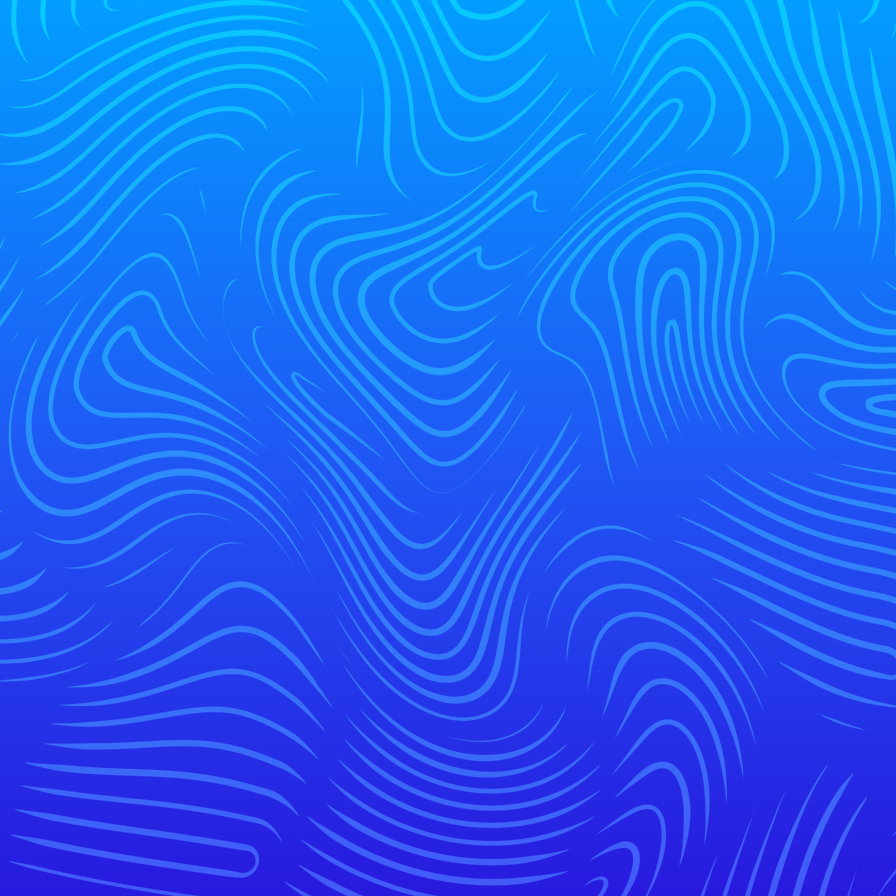
This pattern is drawn by a WebGL 1 fragment shader. Its source:

```glsl
precision highp float;
// Tapered hairpin and swirl strokes in fanned patches over a vertical blue gradient.

uniform vec2 u_resolution;

const float TAU = 6.2831853;
const float PATCHES = 3.2;        // patches across the canvas
const float LINE_SPACING = 0.0305;
const float THIN = 0.0023;        // stroke half widths
const float THICK = 0.0040;

float hash(vec2 p) {
  vec3 q = fract(vec3(p.xyx) * 0.1031);
  q += dot(q, q.yzx + 33.33);
  return fract((q.x + q.y) * q.z);
}

vec2 hash2(vec2 p) {
  return vec2(hash(p + 11.7), hash(p + 47.3));
}

mat2 rotation(float angle) {
  float c = cos(angle), s = sin(angle);
  return mat2(c, s, -s, c);
}

// Twists the plane around a few evenly scattered centres.
vec2 swirl(vec2 p) {
  float turn = 1.35;
  for (int i = 1; i <= 6; i++) {
    vec2 centre = fract(vec2(0.7549, 0.5698) * float(i) + 0.12);
    vec2 d = p - centre;
    p = centre + rotation(turn * exp(-dot(d, d) / 0.036)) * d;
    turn = -turn;
  }
  return p;
}

vec2 patchCentre(vec2 id) {
  return id + 0.12 + 0.76 * hash2(id);
}

// Nearest patch: id in xy, distance to its border in z.
vec3 nearestPatch(vec2 p) {
  vec2 base = floor(p), id = base;
  float first = 9.0, second = 9.0;
  for (int y = -1; y <= 1; y++) {
    for (int x = -1; x <= 1; x++) {
      vec2 candidate = base + vec2(float(x), float(y));
      float d = distance(p, patchCentre(candidate));
      if (d < first) {
        second = first;
        first = d;
        id = candidate;
      } else {
        second = min(second, d);
      }
    }
  }
  return vec3(id, 0.5 * (second - first));
}

// Counts nested hairpins with round tips outward from a bent ray in the patch.
float strokePhase(vec2 p, vec2 id) {
  vec2 offset = (hash2(id + 5.0) - 0.5) * 0.22;
  vec2 q = swirl(p) - patchCentre(id) / PATCHES - offset;
  q = rotation(TAU * hash(id + 23.0)) * q;
  float ahead = max(q.x, 0.0);
  q.y += (hash(id + 31.0) - 0.5) * 5.0 * ahead * ahead;
  return length(vec2(min(q.x, 0.0), q.y)) / LINE_SPACING;
}

// Ink coverage of the tapered strokes.
float strokes(vec2 p, float pixel) {
  vec3 cell = nearestPatch(swirl(p) * PATCHES);
  vec2 id = cell.xy;
  float phase = strokePhase(p, id);

  // Phase slope turns the phase offset into a canvas distance.
  float e = 0.0008;
  vec2 slope = vec2(strokePhase(p + vec2(e, 0.0), id),
                    strokePhase(p + vec2(0.0, e), id)) - phase;
  float steepness = max(length(slope) / e, 1.0);
  float dist = abs(fract(phase) - 0.5) / steepness;

  // Each stroke ends at its own distance from the patch border.
  vec2 key = id * 7.0 + floor(phase) * vec2(3.0, 5.0);
  float margin = cell.z - 0.05 * hash(key + 61.0);
  float taper = smoothstep(-0.03, 0.14, margin) * smoothstep(0.0, 0.02, margin);
  float radius = min(mix(THIN, THICK, hash(key + 83.0)), 0.2 / steepness);
  radius *= taper;

  float edge = clamp((radius - dist) / pixel + 0.5, 0.0, 1.0);
  return edge * clamp(2.0 * radius / pixel, 0.0, 1.0);
}

vec3 verticalRamp(float y, vec3 low, vec3 middle, vec3 high) {
  vec3 lower = mix(low, middle, clamp(y / 0.48, 0.0, 1.0));
  return mix(lower, high, clamp((y - 0.48) / 0.52, 0.0, 1.0));
}

void main() {
  vec2 p = gl_FragCoord.xy / u_resolution.y;
  vec3 ground = verticalRamp(p.y, vec3(0.155, 0.10, 0.87),
                             vec3(0.125, 0.335, 0.955), vec3(0.01, 0.615, 1.0));
  vec3 ink = verticalRamp(p.y, vec3(0.26, 0.35, 0.97),
                          vec3(0.175, 0.55, 0.985), vec3(0.03, 0.79, 1.0));
  float coverage = strokes(p, 1.2 / u_resolution.y);
  gl_FragColor = vec4(mix(ground, ink, coverage), 1.0);
}
```
